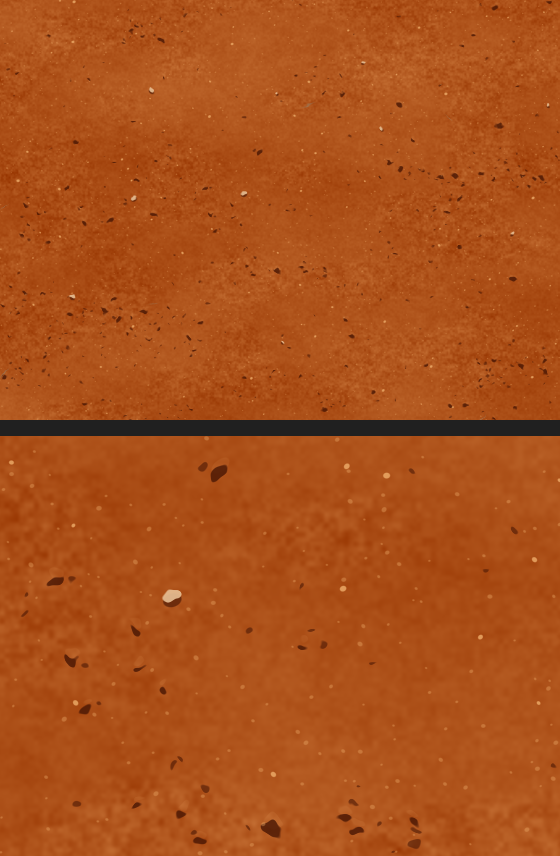
Top, the full canvas; bottom, a detail of the centre.
A Shadertoy shader for this texture:

```glsl
// Dry red earth seen at a slant: broad tonal patches and fine sandy grain
// made of value noise, with hashed scatters of dark crumbs in clumps,
// pale grit, a few pebbles and thin twigs laid on top.

const vec3 SOIL_DARK    = vec3(0.62, 0.24, 0.03);
const vec3 SOIL_PALE    = vec3(0.75, 0.41, 0.18);
const vec3 CRUMB_COLOR  = vec3(0.29, 0.09, 0.015);
const vec3 GRIT_COLOR   = vec3(0.92, 0.66, 0.40);
const vec3 PEBBLE_COLOR = vec3(0.90, 0.74, 0.57);
const vec3 TWIG_COLOR   = vec3(0.60, 0.47, 0.35);

const float MEAN_TONE    = 0.46;  // 0 is dark soil, 1 is pale soil
const float PATCH_AMOUNT = 0.85;
const float MOTTLE_AMOUNT = 0.42;
const float GRAIN_AMOUNT = 0.55;
const float TOP_LIGHT    = 0.16;  // the far ground is a little paler
const vec2  SLANT        = vec2(1.0, 1.7);  // flattens the patches

// Integer hash: four values from 0 to 1 for a lattice cell
vec4 hash4(vec2 cell, uint seed) {
    uvec4 v = uvec4(uvec2(ivec2(cell) + 4096), seed, seed * 7u + 3u);
    v = v * 1664525u + 1013904223u;
    v.x += v.y * v.w; v.y += v.z * v.x; v.z += v.x * v.y; v.w += v.y * v.z;
    v ^= v >> 16u;
    v.x += v.y * v.w; v.y += v.z * v.x; v.z += v.x * v.y; v.w += v.y * v.z;
    return vec4(v >> 8u) / 16777216.0;
}

float noise(vec2 p, uint seed) {
    vec2 cell = floor(p), f = fract(p);
    f = f * f * (3.0 - 2.0 * f);
    float low  = mix(hash4(cell, seed).x, hash4(cell + vec2(1, 0), seed).x, f.x);
    float high = mix(hash4(cell + vec2(0, 1), seed).x, hash4(cell + vec2(1, 1), seed).x, f.x);
    return mix(low, high, f.y);
}

float fbm(vec2 p, uint seed) {
    float sum = 0.0, weight = 0.5;
    for (int i = 0; i < 5; i++) {
        sum += weight * noise(p, seed + uint(i));
        p = mat2(0.96, 0.28, -0.28, 0.96) * p * 2.03;
        weight *= 0.55;
    }
    return sum / 1.055;
}

// Share of crumbs at a place: high inside disturbed ground
float clumps(vec2 p) {
    float n = 0.6 * noise(p * SLANT * 5.0, 40u) + 0.4 * noise(p * SLANT * 13.0, 41u);
    return 0.06 + smoothstep(0.50, 0.78, n);
}

// Coverage by randomly turned ellipses, at most one in each cell
float scatter(vec2 p, float cells, float chance, float size, float stretch,
              bool clumped, uint seed) {
    float blur = 0.75 / iResolution.y, cover = 0.0;
    vec2 home = floor(p * cells);
    for (int j = -1; j <= 1; j++)
    for (int i = -1; i <= 1; i++) {
        vec2 cell = home + vec2(i, j);
        vec4 r = hash4(cell, seed);
        vec2 centre = (cell + r.xy) / cells;
        float odds = chance;
        if (clumped) odds *= clumps(centre);
        if (r.z >= odds) continue;
        float angle = (r.w - 0.5) * 1.8, pick = r.z / odds;
        vec2 axis = vec2(cos(angle), sin(angle)), q = p - centre;
        q = vec2(dot(q, axis) / stretch, dot(q, vec2(-axis.y, axis.x)));
        float radius = size * mix(0.4, 1.0, pick * pick);
        cover = max(cover, 1.0 - smoothstep(-blur, blur, length(q) - radius));
    }
    return cover;
}

float crumbs(vec2 p) {
    return scatter(p, 32.0, 0.42, 0.0052, 1.7, true, 50u);
}

void mainImage(out vec4 fragColor, in vec2 fragCoord) {
    vec2 p = fragCoord / iResolution.y;

    // Ground tone: patches, mottling and grain that is rougher in places
    float patches = fbm(p * SLANT * 3.0, 1u) - 0.5;
    float mottle = noise(p * SLANT * 38.0, 10u) + noise(p * SLANT * 75.0, 11u) - 1.0;
    float grain = 0.6 * noise(p * 175.0, 12u) + 0.4 * noise(p * 260.0, 13u) - 0.5;
    float rough = mix(0.6, 1.4, smoothstep(0.3, 0.7, noise(p * SLANT * 7.0, 14u)));
    float tone = MEAN_TONE + PATCH_AMOUNT * patches;
    tone += rough * (0.5 * MOTTLE_AMOUNT * mottle + GRAIN_AMOUNT * grain);
    tone += TOP_LIGHT * smoothstep(0.6, 1.0, p.y) - 0.03;

    // Ragged outline for the crumbs, and the lit ground above them
    vec2 ragged = p + 0.006 * (vec2(noise(p * 130.0, 20u), noise(p * 130.0, 21u)) - 0.5);
    tone += 0.22 * crumbs(ragged - vec2(0.001, 0.006));
    vec3 color = mix(SOIL_DARK, SOIL_PALE, clamp(tone, -0.2, 1.4));

    // Dark crumbs and specks
    float specks = scatter(ragged, 60.0, 0.34, 0.0028, 1.5, true, 51u);
    color = mix(color, CRUMB_COLOR, 0.82 * crumbs(ragged));
    color = mix(color, CRUMB_COLOR, 0.60 * specks);

    // Pale sand sparkle and grit
    float sparkle = scatter(p, 72.0, 0.20, 0.0018, 1.2, false, 60u);
    float grit = scatter(p, 28.0, 0.09, 0.0031, 1.2, false, 61u);
    color = mix(color, GRIT_COLOR, 0.40 * sparkle);
    color = mix(color, GRIT_COLOR, 0.85 * grit);

    // Twigs, then pebbles with a shadow below
    float twig = scatter(ragged, 4.0, 0.30, 0.0018, 7.0, false, 70u);
    color = mix(color, TWIG_COLOR, 0.75 * twig);
    float shadow = scatter(p + vec2(0.0, 0.004), 5.0, 0.28, 0.0058, 1.4, false, 71u);
    float pebble = scatter(ragged, 5.0, 0.28, 0.0055, 1.4, false, 71u);
    color = mix(color, CRUMB_COLOR, 0.65 * shadow);
    color = mix(color, PEBBLE_COLOR, 0.92 * pebble);

    fragColor = vec4(clamp(color, 0.0, 1.0), 1.0);
}
```
